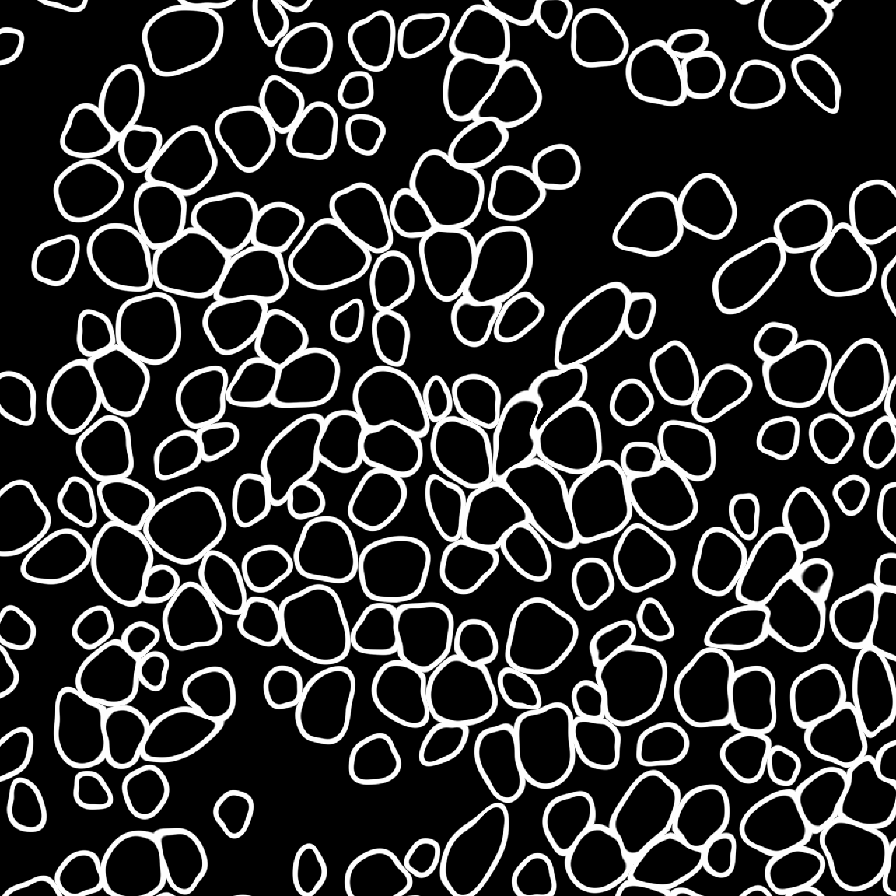
Reproduce this pattern procedurally as a Shadertoy shader.

```glsl
// White outlines of rounded, loosely packed cells on black. Each site of a
// jittered, staggered grid may hold a lumpy ellipse; the two nearest ellipses
// at a point are blended so that crowded cells share a flattened wall.

#define GRID 15.0        // sites across the canvas
#define JITTER 0.64      // scatter of the sites, in grid units
#define RADIUS_MIN 0.27  // cell radii, in grid units
#define RADIUS_MAX 0.63
#define SPARSITY 0.37    // higher leaves more empty sites
#define ROUNDING 0.15    // corner rounding where cells touch
#define HALF_LINE 0.0029 // half the outline width, in canvas units
#define EDGE 0.0016      // softness of the outline, in canvas units
#define STEPS 256.0      // fine steps across the canvas
#define STEP_MIX 0.55    // strength of the stepped edge

const vec3 BACKGROUND = vec3(0.0);
const vec3 OUTLINE = vec3(0.995);

vec3 hash3(vec2 p) {
    vec3 q = vec3(dot(p, vec2(127.1, 311.7)),
                  dot(p, vec2(269.5, 183.3)),
                  dot(p, vec2(419.2, 371.9)));
    return fract(sin(q) * 43758.5453);
}

float valueNoise(vec2 p) {
    vec2 i = floor(p), f = fract(p);
    f = f * f * (3.0 - 2.0 * f);
    float low = mix(hash3(i).x, hash3(i + vec2(1, 0)).x, f.x);
    float high = mix(hash3(i + vec2(0, 1)).x, hash3(i + vec2(1, 1)).x, f.x);
    return mix(low, high, f.y);
}

float smoothMax(float a, float b, float k) {
    float h = max(k - abs(a - b), 0.0) / k;
    return max(a, b) + 0.25 * h * h * k;
}

// Approximate signed distance to the cell of one site, in grid units.
float cellDistance(vec2 p, vec2 site) {
    vec3 place = hash3(site + 17.3);
    vec3 form = hash3(site + 53.9);
    vec3 lump = hash3(site + 91.7);

    // Empty sites gather into gaps.
    float presence = 0.6 * valueNoise(site * 0.33 + 4.6) + 0.4 * form.z;
    if (presence < SPARSITY) return 9.0;

    vec2 center = site + 0.5 + JITTER * (place.xy - 0.5);
    center.x += 0.5 * mod(site.y, 2.0) - 0.25;

    // Mostly upright ellipses, a few of them long.
    float radius = mix(RADIUS_MIN, RADIUS_MAX, place.z);
    float aspect = 1.08 + 0.4 * form.x + 0.9 * pow(form.x, 8.0);
    vec2 axes = radius * vec2(sqrt(aspect), inversesqrt(aspect));
    float tilt = 1.3 + 2.2 * (form.y - 0.5);
    float c = cos(tilt), s = sin(tilt);
    vec2 q = mat2(c, -s, s, c) * (p - center) / axes + 1e-4;

    // Low harmonics turn the ellipse into an egg or a soft polygon.
    float angle = atan(q.y, q.x);
    float rim = 1.0 + (0.03 + 0.07 * lump.z) * cos(3.0 * angle + 6.28 * lump.x)
              + 0.035 * cos(4.0 * angle + 6.28 * lump.y)
              + 0.02 * cos(5.0 * angle + 6.28 * lump.z);
    float k = length(q);
    return (k - rim) * k / length(q / axes);
}

// Distance to the walls, with neighbouring cells clipped against each other.
float wallDistance(vec2 p) {
    vec2 base = floor(p);
    float nearest = 9.0, second = 9.0;
    for (int y = -2; y <= 2; y++)
    for (int x = -2; x <= 2; x++) {
        float d = cellDistance(p, base + vec2(x, y));
        second = min(second, max(nearest, d));
        nearest = min(nearest, d);
    }
    return abs(smoothMax(nearest, 0.5 * (nearest - second), ROUNDING));
}

void mainImage(out vec4 fragColor, in vec2 fragCoord) {
    vec2 uv = fragCoord / iResolution.y;

    // Slightly stepped coordinates give the outlines a fine, crisp raggedness.
    vec2 g = uv * STEPS;
    vec2 stepped = (floor(g) + smoothstep(0.1, 0.9, fract(g))) / STEPS;
    uv = mix(uv, stepped, STEP_MIX);

    float d = wallDistance(uv * GRID) / GRID;
    float soft = 0.5 * max(EDGE, 1.0 / iResolution.y);
    float line = 1.0 - smoothstep(HALF_LINE - soft, HALF_LINE + soft, d);
    fragColor = vec4(mix(BACKGROUND, OUTLINE, line), 1.0);
}
```
